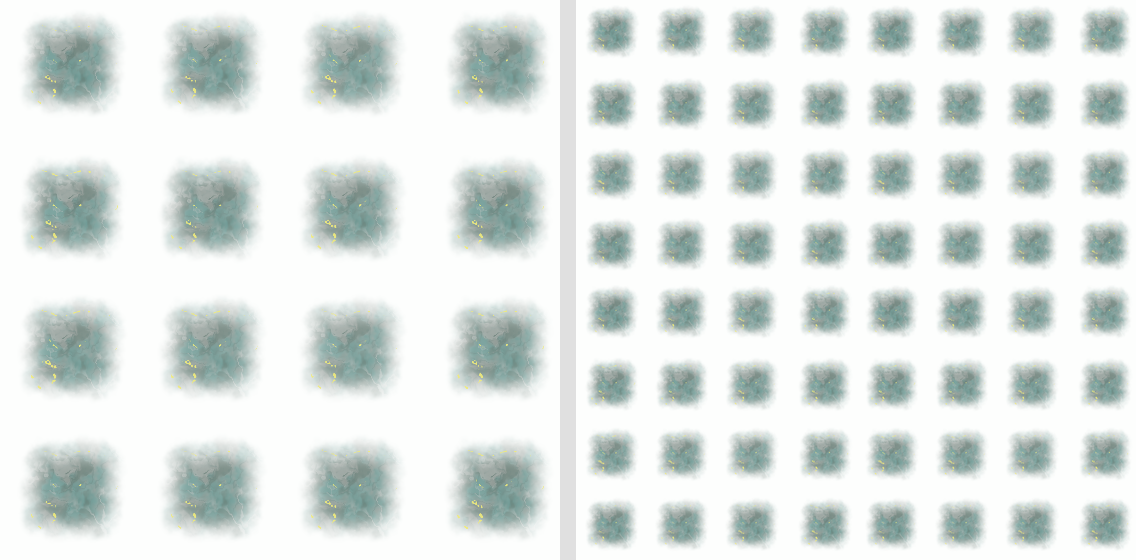
Left: one tile. Right: repeated 2 by 2.
A WebGL 2 fragment shader for this pattern:

```glsl
#version 300 es
precision highp float;
// Four by four soft square blotches of grey-green marble on white.
// Each cell shares one warped-noise marble, slightly shifted per cell, under
// a faded square mask; broken gold flecks follow a ring, a fork and the rims.
uniform vec2 u_resolution;
out vec4 fragColor;

float hash(vec2 p) {
  vec3 q = fract(vec3(p.xyx) * 0.1031);
  q += dot(q, q.yzx + 33.33);
  return fract((q.x + q.y) * q.z);
}

float noise(vec2 p) {
  vec2 i = floor(p), f = fract(p);
  f = f * f * (3.0 - 2.0 * f);
  return mix(mix(hash(i), hash(i + vec2(1, 0)), f.x),
             mix(hash(i + vec2(0, 1)), hash(i + vec2(1, 1)), f.x), f.y);
}

float fbm(vec2 p) {
  float sum = 0.0, amp = 0.5;
  for (int i = 0; i < 4; i++) {
    sum += amp * noise(p);
    p = mat2(1.6, 1.2, -1.2, 1.6) * p + 5.7;
    amp *= 0.5;
  }
  return sum / 0.9375;
}

// Bright thin crest wherever the noise crosses its middle value
float ridge(float n, float width) {
  return 1.0 - smoothstep(0.0, width, abs(n - 0.5));
}

// Marble colour: teal and grey clouds, dark folds and pale wisps
vec3 marble(vec2 p, vec2 wobble) {
  vec2 q = p * 6.5 + 20.0 + wobble;
  vec2 warp = vec2(fbm(q), fbm(q + vec2(7.3, 3.1)));
  float cloud = fbm(q * 1.1 + 3.0 * warp);
  float fold = ridge(fbm(q * 0.9 + 2.6 * warp.yx + 11.0), 0.07);
  float wisp = ridge(fbm(q * 0.8 + 2.2 * warp + 31.0), 0.06);
  vec3 ink = mix(vec3(0.57, 0.61, 0.59), vec3(0.43, 0.60, 0.58),
                 smoothstep(0.38, 0.64, warp.x));
  ink = mix(ink, vec3(0.41, 0.50, 0.47), smoothstep(0.45, 0.72, cloud) * 0.7);
  ink = mix(ink, vec3(0.39, 0.50, 0.48), fold * 0.4);
  return mix(ink, vec3(0.74, 0.75, 0.74),
             wisp * 0.55 * smoothstep(0.35, 0.6, warp.y));
}

// Gold flecks: distance to a few strokes, broken up by fine noise
float goldFlecks(vec2 p, vec2 wobble, float amount) {
  float ring = abs(length((p - vec2(-0.21, -0.19)) * vec2(1.0, 0.85)) - 0.08)
             - 0.012 * smoothstep(-0.26, -0.13, p.x);
  float fork = max(abs(p.y + 0.06 - 0.9 * abs(p.x + 0.04)) - 0.003,
                   length(p - vec2(-0.02, 0.0)) - 0.15);
  float crest = max(abs(p.y - 0.25 - 0.02 * sin(p.x * 21.0)), abs(p.x) - 0.26);
  float side = max(abs(p.x - 0.31 - 0.015 * sin(p.y * 40.0)), abs(p.y + 0.06) - 0.1);
  float stroke = min(min(ring, fork), min(crest, side) + 0.002);
  float ragged = 0.03 * noise(p * 75.0 + 9.0 + wobble)
               + 0.024 * noise(p * 26.0 + 40.0 + wobble);
  return 1.0 - smoothstep(0.012, 0.021, stroke + ragged - amount);
}

void main() {
  vec2 grid = gl_FragCoord.xy / u_resolution * 4.0;
  vec2 id = floor(grid);
  vec2 p = fract(grid) - 0.5;

  // Last column and top row sit a little off the even spacing
  p -= vec2(0.02, 0.01) + vec2(0.045, 0.035) * step(2.5, id);
  vec2 wobble = 0.35 * vec2(hash(id + 3.0), hash(id + 17.0));

  // Rounded square with a cloudy faded edge
  vec2 p4 = p * p * p * p;
  float radius = pow(p4.x + p4.y, 0.25);
  float cloudy = fbm(p * 9.0 + 50.0 + wobble) - 0.5;
  float mask = 1.0 - smoothstep(0.13, 0.39, radius + 0.13 * cloudy);
  mask *= 1.0 - smoothstep(0.33, 0.42, radius);
  float strength = 0.88 + 0.08 * hash(id + 29.0) + 0.25 * cloudy;

  vec3 color = mix(vec3(0.992, 0.996, 0.992), marble(p, wobble),
                   clamp(mask * strength, 0.0, 1.0));
  float gold = goldFlecks(p, wobble, 0.004 * hash(id + 41.0));
  color = mix(color, vec3(0.94, 0.92, 0.48), gold * 0.9);
  fragColor = vec4(color, 1.0);
}
```
